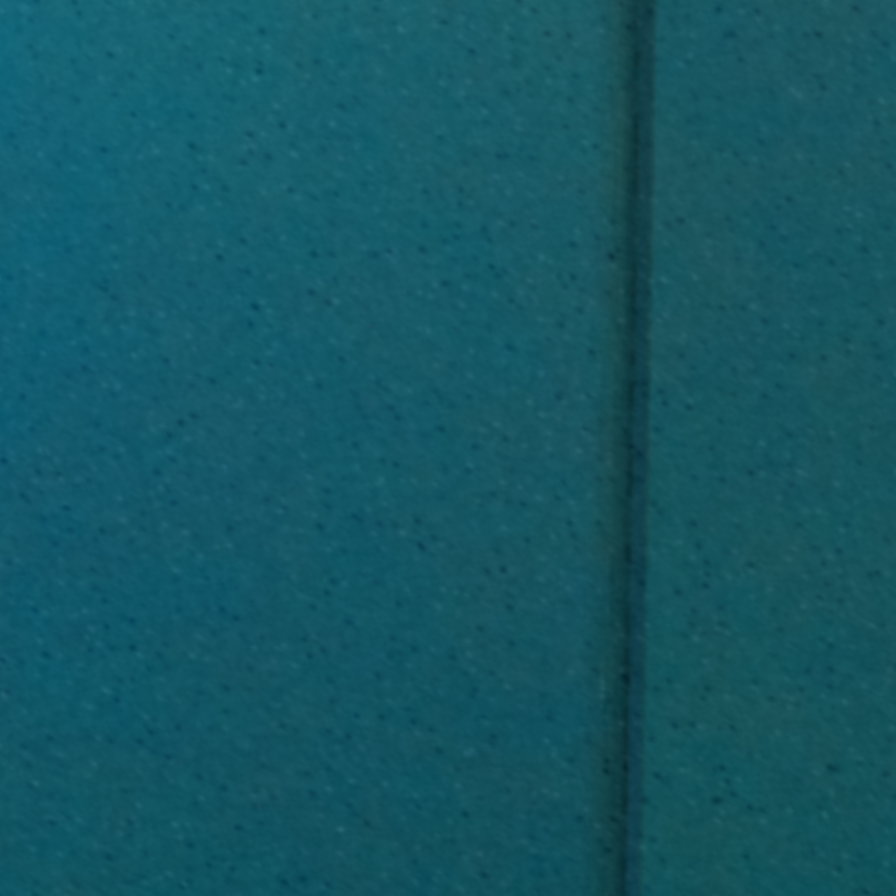
This texture is drawn by a WebGL 2 fragment shader. Its source:

```glsl
#version 300 es
precision highp float;
uniform vec2 u_resolution;
out vec4 fragColor;

float hash(vec2 p) {
    vec3 q = fract(vec3(p.xyx) * 0.1031);
    q += dot(q, q.yzx + 33.33);
    return fract((q.x + q.y) * q.z);
}

float noise(vec2 p) {
    vec2 i = floor(p), f = fract(p);
    f = f * f * (3.0 - 2.0 * f);
    return mix(mix(hash(i), hash(i + vec2(1, 0)), f.x),
               mix(hash(i + vec2(0, 1)), hash(i + vec2(1, 1)), f.x), f.y);
}

// Blend three colours from bottom through middle to top
vec3 ramp(vec3 low, vec3 mid, vec3 high, float t) {
    return t < 0.5 ? mix(low, mid, t * 2.0) : mix(mid, high, t * 2.0 - 1.0);
}

// Scattered slanted pits and flecks, one per cell
float speckles(vec2 uv, float cells, float seed) {
    vec2 p = uv * cells, base = floor(p);
    float sum = 0.0;
    for (int y = -1; y <= 1; y++)
    for (int x = -1; x <= 1; x++) {
        vec2 cell = base + vec2(x, y);
        vec2 d = p - cell - vec2(hash(cell + seed), hash(cell + seed + 41.0));
        d = mat2(0.85, 0.53, -0.53, 0.85) * d;
        float strength = pow(hash(cell + seed + 83.0), 6.0);
        sum += strength * exp(-dot(d * d, vec2(8.0, 15.0)));
    }
    return sum;
}

float bell(float x, float width) {
    return exp(-x * x / (width * width));
}

void main() {
    vec2 uv = gl_FragCoord.xy / u_resolution;

    // Broad light across the two panels
    vec3 leftEdge = ramp(vec3(0.06, 0.335, 0.385), vec3(0.06, 0.355, 0.44), vec3(0.07, 0.41, 0.485), uv.y);
    vec3 seamEdge = ramp(vec3(0.06, 0.31, 0.355), vec3(0.09, 0.338, 0.38), vec3(0.11, 0.365, 0.40), uv.y);
    vec3 leftPanel = mix(leftEdge, seamEdge, smoothstep(-0.2, 0.78, uv.x));
    vec3 rightPanel = ramp(vec3(0.07, 0.325, 0.35), vec3(0.09, 0.332, 0.365), vec3(0.10, 0.345, 0.385), uv.y);

    // Slightly leaning seam with a faintly ragged rim
    float seam = uv.x - mix(0.699, 0.716, uv.y) + 0.002 * (noise(uv * vec2(50, 95)) - 0.5);
    vec3 color = mix(leftPanel, rightPanel, smoothstep(-0.005, 0.015, seam));

    // Soft colour blotches
    float blotch = noise(uv * 15.0) + 0.6 * noise(uv * 36.0 + 7.0) - 0.8;
    float tint = noise(uv * 24.0 + 31.0) - 0.5;
    color += blotch * vec3(0.022, 0.002, -0.012) + tint * vec3(-0.016, 0.010, 0.006);

    // Shade falling into the groove with faint upright streaks
    float shade = smoothstep(-0.060, -0.008, seam) * (1.0 - smoothstep(0.010, 0.022, seam));
    color *= 1.0 - shade * vec3(0.05, 0.17, 0.23);
    float streak = noise(vec2(seam * 190.0, uv.y * 9.0)) - 0.5;
    color += streak * shade * vec3(0.030, 0.026, 0.020);

    // Soft dark core, dim blue lip and a broken inner line
    color = mix(color, vec3(0.045, 0.21, 0.24), 0.70 * bell(seam + 0.005, 0.010));
    vec3 lip = mix(vec3(0.055, 0.255, 0.325), vec3(0.07, 0.245, 0.28), uv.y);
    color = mix(color, lip, 0.75 * smoothstep(-0.005, 0.004, seam) * (1.0 - smoothstep(0.009, 0.020, seam)));
    float broken = smoothstep(0.2, 0.7, noise(vec2(3.0, uv.y * 60.0)));
    color -= broken * vec3(0.012, 0.035, 0.040) * bell(seam + 0.003, 0.004);

    // Slanted grain with sparse dark pits and pale flecks
    vec2 slant = mat2(0.85, 0.53, -0.53, 0.85) * uv;
    float grain = noise(slant * vec2(95, 140)) + 0.8 * noise(slant * vec2(190, 250) + 19.0) - 0.9;
    color += grain * vec3(0.022, 0.024, 0.025);
    color -= speckles(uv, 70.0, 3.0) * vec3(0.040, 0.068, 0.052);
    color += speckles(uv, 76.0, 157.0) * vec3(0.052, 0.046, 0.048);

    fragColor = vec4(clamp(color, 0.0, 1.0), 1.0);
}
```
